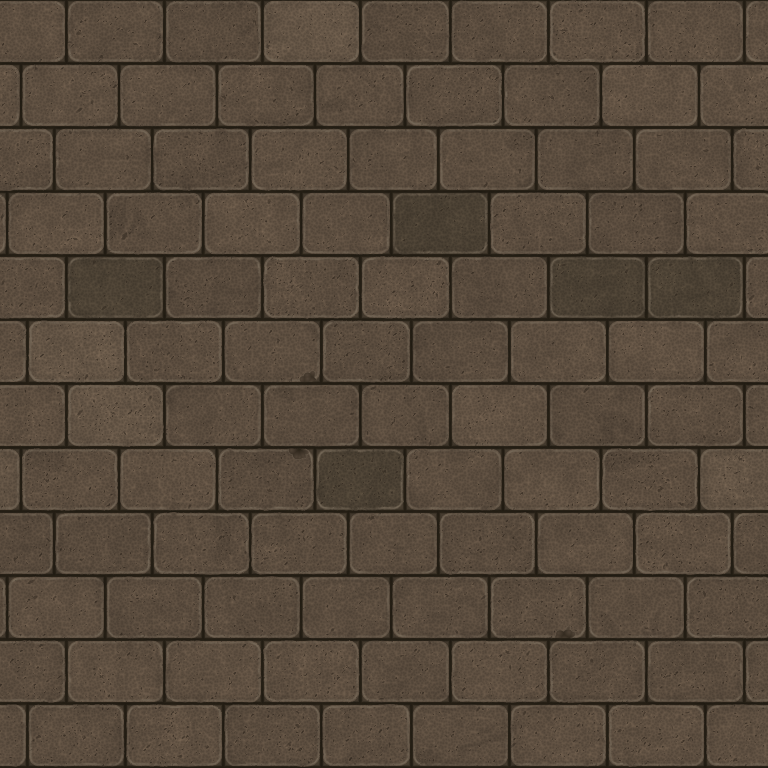
This texture is drawn by a Shadertoy shader. Its source:

```glsl
float hash(vec2 p) {
    vec3 q = fract(p.xyx * vec3(0.1031, 0.1030, 0.0973));
    q += dot(q, q.yzx + 33.33);
    return fract((q.x + q.y) * q.z);
}

vec2 hash2(vec2 p) {
    return vec2(hash(p + 7.3), hash(p + 61.7));
}

// Layered, warped sines, roughly -1 to 1
float mottle(vec2 p) {
    float sum = 0.0, amp = 0.5;
    for (int i = 0; i < 5; i++) {
        p = mat2(0.8, 0.6, -0.6, 0.8) * p * 1.8 + 1.7;
        p += 0.7 * sin(p.yx * 0.9);
        sum += amp * sin(p.x + sin(p.y)) * cos(p.y * 0.8);
        amp *= 0.72;
    }
    return sum;
}

// Distance to the nearest scattered point
float cellular(vec2 p) {
    float nearest = 2.0;
    for (int i = 0; i < 9; i++) {
        vec2 cell = floor(p) + vec2(i % 3 - 1, i / 3 - 1);
        nearest = min(nearest, length(p - cell - hash2(cell)));
    }
    return nearest;
}

// Scattered holes: x is the hollow, y its pale lip
vec2 pits(vec2 p, float density, float stretch, float blur) {
    vec2 result = vec2(0.0);
    for (int i = 0; i < 9; i++) {
        vec2 cell = floor(p) + vec2(i % 3 - 1, i / 3 - 1);
        if (hash(cell + 23.0) > density) continue;
        float angle = 6.283 * hash(cell + 41.0);
        float radius = mix(0.08, 0.28, hash(cell + 87.0));
        vec2 v = p - cell - 0.2 - 0.6 * hash2(cell);
        v = mat2(cos(angle), sin(angle), -sin(angle), cos(angle)) * v;
        float d = length(v * vec2(1.0, stretch)) - radius;
        float lip = smoothstep(0.16 + blur, 0.0, abs(d - 0.12));
        result = max(result, vec2(smoothstep(blur, -0.1 - blur, d), lip));
    }
    return result;
}

float roundedBox(vec2 p, vec2 halfSize, float radius) {
    vec2 q = abs(p) - halfSize + radius;
    return length(max(q, 0.0)) + min(max(q.x, q.y), 0.0) - radius;
}

void mainImage(out vec4 fragColor, in vec2 fragCoord) {
    // One unit is the height of a course
    vec2 p = 12.0 * fragCoord / iResolution.xy + vec2(0.012, -0.008);
    float pixel = 12.0 / iResolution.y;

    // Courses: three wide bricks and one narrow, shifted in a cycle of six
    float row = mod(floor(12.0 - p.y), 12.0);
    float shifts[6] = float[6](1.05, 0.34, 0.86, 0.125, 1.05, 0.44);
    float x = p.x - shifts[int(row) % 6];
    float along = mod(x, 6.0);
    float slot = min(floor(along / 1.531), 3.0);
    vec2 id = vec2(mod(floor(x / 6.0) * 4.0 + slot, 8.0), row);
    vec2 size = vec2(slot < 3.0 ? 1.531 : 1.407, 1.0);
    vec2 local = vec2(along - slot * 1.531, fract(p.y)) - 0.5 * size;
    vec2 grainPos = local + id * vec2(5.7, 3.9) + 11.0;

    // Brick outline with a worn edge
    float rough = mottle(grainPos * 5.0);
    float wear = hash(id + 3.0);
    float d = roundedBox(local, 0.5 * size - 0.022, 0.16);
    d += 0.009 * rough * (0.4 + wear);

    // Stone face: tone, soft blotches and fine grain
    float tone = hash(id + 19.0);
    float clouds = mottle(grainPos * 1.3);
    vec3 stone = vec3(0.365, 0.307, 0.250);
    stone *= 0.96 + 0.08 * hash(id + 31.0);
    stone = mix(stone, vec3(0.285, 0.248, 0.195), 0.8 * step(tone, 0.07));
    stone = mix(stone, vec3(0.400, 0.340, 0.278), 0.7 * step(0.94, tone));
    stone *= 1.0 + 0.055 * clouds + 0.06 * rough;
    stone *= 0.88 + 0.24 * cellular(grainPos * 23.0);
    float stain = smoothstep(0.1, 0.8, clouds + 0.3 * rough) * step(0.8, hash(id + 47.0));
    stone *= 1.0 - 0.15 * stain;

    // Small pores in patches, and sparse longer gouges
    float density = 0.12 + 0.3 * wear * wear + 0.25 * smoothstep(0.0, 0.7, clouds);
    vec2 bent = grainPos + 0.04 * rough;
    vec2 pores = pits(bent * 14.0, density, 1.3, pixel * 5.0);
    vec2 gouges = pits(bent * 5.5, 0.06 + 0.1 * wear, 2.2, pixel * 2.0);
    stone *= 1.0 + 0.05 * pores.y + 0.06 * gouges.y;
    stone = mix(stone, vec3(0.19, 0.155, 0.12), max(0.7 * pores.x, 0.5 * gouges.x));

    // Thin pale rim, strongest at the corners, with a faint shade inside it
    vec2 corner = smoothstep(0.3, 0.05, 0.5 * size - abs(local));
    float rim = exp(-pow((d + 0.026) / 0.017, 2.0));
    float rimStrength = 0.3 + 0.2 * wear + 0.45 * rough + 0.25 * corner.x * corner.y;
    stone *= 1.0 - 0.05 * smoothstep(-0.15, -0.05, d);
    stone = mix(stone, vec3(0.47, 0.42, 0.355), rim * clamp(rimStrength, 0.08, 0.85));

    // A few bricks lose a piece at the top or bottom edge
    vec2 chipAt = vec2(hash(id + 53.0) - 0.5, sign(hash(id + 59.0) - 0.5) * 0.47) * size;
    float crumble = cellular(grainPos * 9.0);
    float chip = length(local - chipAt) - 0.2 + 0.13 * crumble;
    float broken = step(0.95, hash(id + 71.0));
    vec3 scar = mix(vec3(0.31, 0.26, 0.21), vec3(0.17, 0.14, 0.10), crumble);
    stone = mix(stone, vec3(0.44, 0.39, 0.33), 0.4 * broken * smoothstep(0.03, 0.0, abs(chip)));
    stone = mix(stone, scar, broken * smoothstep(pixel, -0.03, chip));

    // Joint, darkest along its middle
    vec2 toJoint = 0.5 * size - abs(local);
    float depth = smoothstep(0.045, 0.008, min(toJoint.x, toJoint.y));
    vec3 joint = mix(vec3(0.26, 0.222, 0.175), vec3(0.135, 0.112, 0.075), depth);
    joint *= 1.0 + 0.12 * rough;

    float face = smoothstep(pixel * 0.5, -pixel * 0.5, d);
    fragColor = vec4(mix(joint, stone, face), 1.0);
}
```
